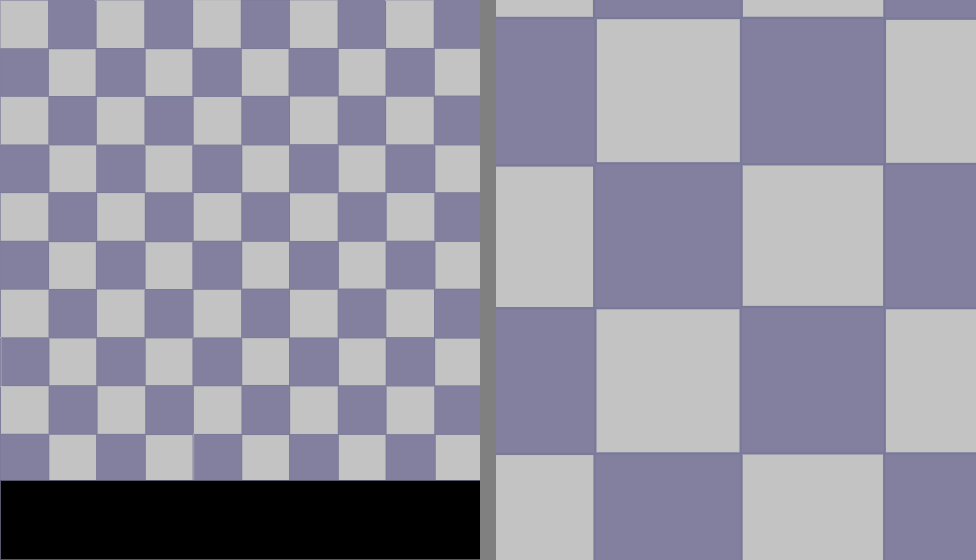
Left, the full canvas; right, a detail of the centre.
Write a Shadertoy shader that draws this pattern.

```glsl
const vec3 SLATE = vec3(0.51, 0.50, 0.62);
const vec3 PALE = vec3(0.765);
const vec3 OUTLINE = vec3(0.475, 0.475, 0.60);
const vec3 BAND = vec3(0.0);

// Lengths in canvas widths
const float PITCH = 0.1005;       // ten tiles, the last slightly cropped
const float BOARD_HEIGHT = 1.0;   // black band lies below
const float FRAME_WIDTH = 0.0015;

// Lengths in tile pitches
const float INSET_EVEN = 0.006;
const float INSET_ODD = 0.015;
const float JITTER = 0.012;
const float DRIFT = 0.0014;       // sideways slip per row
const float LINE_WIDTH = 0.016;
const float SLIVER_OFFSET = 0.026;
const float SLIVER_WIDTH = 0.010;
const float SLIVER_CHANCE = 0.16;

vec2 hash22(vec2 p) {
    vec3 h = fract(p.xyx * vec3(0.1031, 0.1030, 0.0973));
    h += dot(h, h.yzx + 33.33);
    return fract((h.xx + h.yz) * h.zy);
}

float boxDistance(vec2 p, float halfSize) {
    vec2 d = abs(p) - halfSize;
    return length(max(d, 0.0)) + min(max(d.x, d.y), 0.0);
}

// Coverage of the region where d is negative
float fill(float d, float pixel) {
    return clamp(0.5 - d / pixel, 0.0, 1.0);
}

vec3 checkerboard(vec2 uv, float pixel) {
    vec2 p = uv / PITCH;
    vec2 home = floor(p);
    float tile = 1e3;
    float sliver = 1e3;

    // Nearest pale tile, each slightly displaced
    for (int j = -1; j <= 1; j++) {
        for (int i = -1; i <= 1; i++) {
            vec2 cell = home + vec2(i, j);
            if (mod(cell.x + cell.y, 2.0) > 0.5) continue;
            float odd = mod(cell.x, 2.0);
            vec2 shift = JITTER * (hash22(cell + 17.0) - 0.5);
            shift.x += DRIFT * cell.y;
            vec2 q = p - cell - 0.5 - shift;
            float halfSize = 0.5 - mix(INSET_EVEN, INSET_ODD, odd);
            float d = boxDistance(q, halfSize);
            tile = min(tile, d);

            // Stray hairline beside a few of the smaller tiles
            vec2 chance = hash22(cell + 53.0);
            float side = chance.y < 0.7 ? q.x : q.y;
            if (odd > 0.5 && chance.x < SLIVER_CHANCE && side > halfSize) {
                sliver = min(sliver, abs(d - SLIVER_OFFSET) - 0.5 * SLIVER_WIDTH);
            }
        }
    }

    vec3 color = mix(SLATE, OUTLINE, fill(tile - LINE_WIDTH, pixel));
    color = mix(color, PALE, fill(sliver, pixel));
    return mix(color, PALE, fill(tile, pixel));
}

void mainImage(out vec4 fragColor, in vec2 fragCoord) {
    float pixel = 1.0 / iResolution.x;
    vec2 uv = vec2(fragCoord.x, iResolution.y - fragCoord.y) * pixel;
    float bottom = iResolution.y * pixel;

    vec3 color = checkerboard(uv, pixel / PITCH);

    // Band with a thin frame on its left, top and bottom
    float edge = min(uv.x, min(uv.y - BOARD_HEIGHT, bottom - uv.y));
    vec3 band = mix(BAND, OUTLINE, fill(edge - FRAME_WIDTH, pixel));
    color = mix(color, band, fill(BOARD_HEIGHT - uv.y, pixel));

    fragColor = vec4(color, 1.0);
}
```
